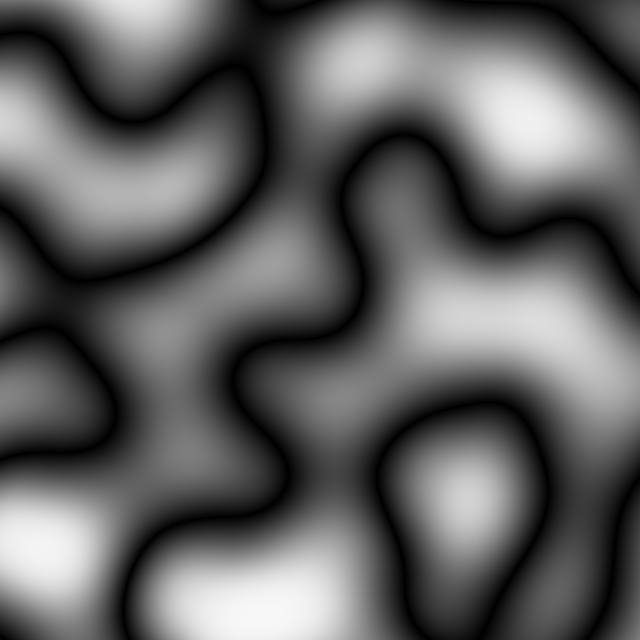
Reproduce this texture procedurally as a WebGL 1 fragment shader.

```glsl
precision highp float;
// Draws soft grey clouds split by thin black creases: folded gradient noise.

uniform vec2 u_resolution;

#define CELLS 3.4               // noise cells across the canvas
#define CENTER vec2(19.1, 11.15) // noise position at the canvas centre
#define TILT 0.35               // clockwise turn of the features, in radians
#define GAIN 2.2                // brightness gained away from the creases
#define TAU 6.2831853

float hash(vec2 p) {
  vec3 q = fract(p.xyx * vec3(0.1031, 0.1030, 0.0973));
  q += dot(q, q.yzx + 33.33);
  return fract((q.x + q.y) * q.z);
}

// Slope of the unit gradient at a lattice corner, seen from offset d.
float cornerSlope(vec2 corner, vec2 d) {
  float angle = TAU * hash(corner);
  return dot(vec2(cos(angle), sin(angle)), d);
}

// Gradient noise with quintic blending, about -0.7 to 0.7.
float gradientNoise(vec2 p) {
  vec2 cell = floor(p);
  vec2 f = p - cell;
  vec2 blend = f * f * f * (f * (f * 6.0 - 15.0) + 10.0);
  vec2 e = vec2(1.0, 0.0);
  float low = mix(cornerSlope(cell, f),
                  cornerSlope(cell + e.xy, f - e.xy), blend.x);
  float high = mix(cornerSlope(cell + e.yx, f - e.yx),
                   cornerSlope(cell + e.xx, f - e.xx), blend.x);
  return mix(low, high, blend.y);
}

// Leaves most tones linear and eases only the brightest towards white.
float softLimit(float v) {
  return v * pow(1.0 + pow(v, 8.0), -0.125);
}

void main() {
  vec2 uv = (gl_FragCoord.xy - 0.5 * u_resolution) / u_resolution.y;
  float c = cos(TILT);
  float s = sin(TILT);
  vec2 turned = mat2(c, s, -s, c) * uv;

  // Folding the noise at zero makes the sharp dark creases.
  float folded = abs(gradientNoise(turned * CELLS + CENTER));
  float grey = softLimit(GAIN * folded);

  gl_FragColor = vec4(vec3(grey), 1.0);
}
```
